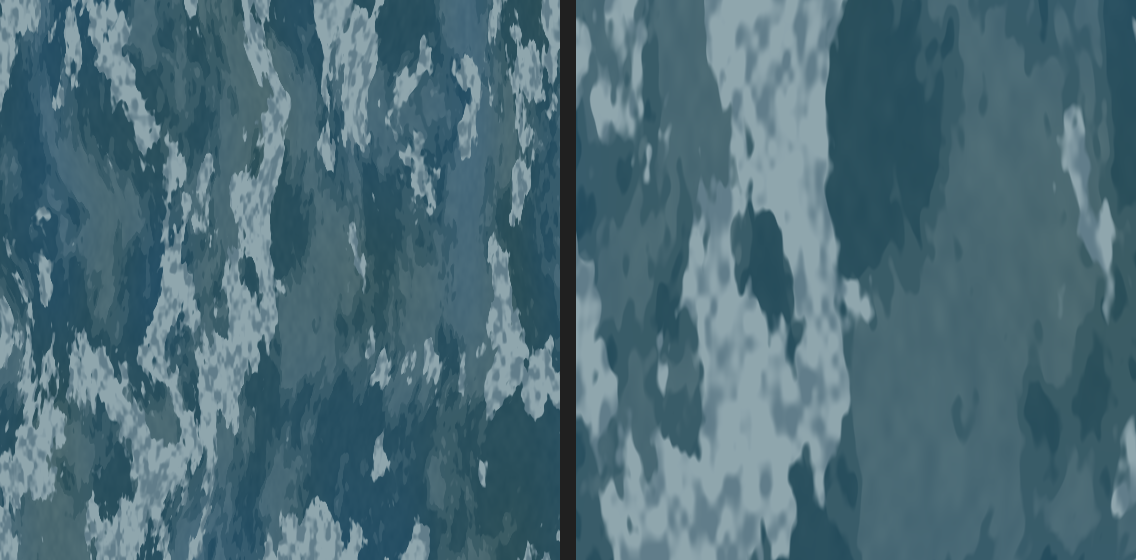
Left, the full canvas; right, a detail of the centre.
Give the GLSL for this pattern, as a WebGL 2 fragment shader.

```glsl
#version 300 es
precision highp float;
// Weathered teal paint: a dark ground under two mottled washes and a ragged
// pale coat. Each layer is a threshold of rotated fractal value noise,
// stretched along the vertical so that all flakes and grains run downwards.
uniform vec2 u_resolution;
out vec4 fragColor;

float hash(vec2 p) {
    return fract(sin(dot(p, vec2(127.1, 311.7))) * 43758.5453);
}

float noise(vec2 p) {
    vec2 cell = floor(p);
    vec2 f = fract(p);
    f = f * f * (3.0 - 2.0 * f);
    float low = mix(hash(cell), hash(cell + vec2(1.0, 0.0)), f.x);
    float high = mix(hash(cell + vec2(0.0, 1.0)), hash(cell + 1.0), f.x);
    return mix(low, high, f.y);
}

// Five octaves, each turned to hide the lattice; result centred on 0.5
float fbm(vec2 p, float gain) {
    float sum = 0.0, total = 0.0, amplitude = 1.0;
    for (int i = 0; i < 5; i++) {
        sum += amplitude * noise(p);
        total += amplitude;
        amplitude *= gain;
        p = mat2(1.6, 1.2, -1.2, 1.6) * p + vec2(17.3, 9.1);
    }
    return sum / total;
}

void main() {
    vec2 uv = gl_FragCoord.xy / u_resolution.y;

    // Slow sideways drift tilts some of the streaks
    vec2 p = uv;
    p.x += 0.05 * (noise(uv * vec2(6.0, 5.0) + 40.0) - 0.5);

    float wash = fbm(p * vec2(15.0, 5.0) + 71.0, 0.68);
    float coat = fbm(p * vec2(17.0, 6.0) + 5.0, 0.62);
    float grain = 0.65 * noise(p * vec2(125.0, 48.0) + 23.0)
                + 0.35 * noise(p * vec2(230.0, 95.0) + 57.0);

    // Dark ground with faint grain
    vec3 color = mix(vec3(0.14, 0.295, 0.36), vec3(0.175, 0.325, 0.385), grain);

    // Two washes, the upper one greyer
    color = mix(color, vec3(0.22, 0.36, 0.415), smoothstep(0.465, 0.495, wash));
    vec3 greyWash = mix(vec3(0.26, 0.39, 0.445), vec3(0.31, 0.435, 0.48), grain);
    color = mix(color, greyWash, smoothstep(0.54, 0.57, wash));

    // Broad drift between blue and green tints
    float tint = noise(p * vec2(11.0, 4.0) + 90.0) - 0.5;
    color += tint * vec3(-0.025, 0.0, 0.05);

    // Pale coat, worn through along its grain
    vec3 pale = mix(vec3(0.38, 0.49, 0.54), vec3(0.56, 0.65, 0.68),
                    smoothstep(0.25, 0.58, grain));
    color = mix(color, pale, smoothstep(0.57, 0.605, coat));

    fragColor = vec4(color, 1.0);
}
```
